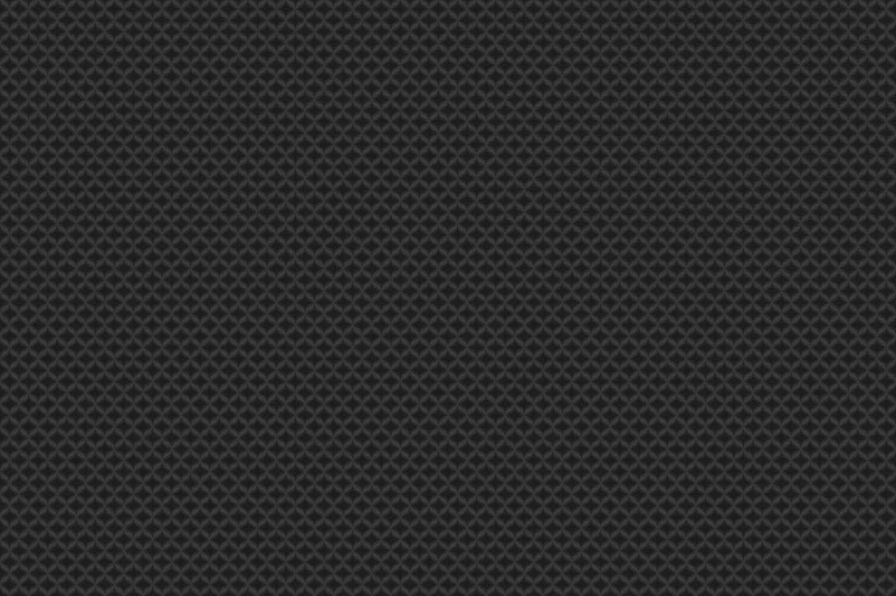
Reproduce this texture procedurally as a Shadertoy shader.

```glsl
// Charcoal fabric with a fine staggered trellis of four-lobed cells.

#define COLUMNS 47.0      // cells across the canvas
#define ROWS 26.4         // cells down the canvas, per staggered row
#define WAVE 0.055        // how strongly the cell sides curve
#define NOTCH 0.045       // thickening of the lines between the lobes
#define LINE_CORE 0.03    // half width of the solid middle of a line
#define LINE_FADE 0.27    // distance at which a line has faded out
#define GRAIN_CELLS 512.0 // grain specks across the canvas
#define GRAIN 0.030       // strength of the grain
#define LINE_COLOR vec3(0.236)
#define FILL_COLOR vec3(0.115)

const float TAU = 6.2831853;

float hash(vec2 p) {
    return fract(sin(dot(p, vec2(127.1, 311.7))) * 43758.5453);
}

// Diagonal axes, bent so that straight grid lines become S-curves
vec2 trellis(vec2 p) {
    vec2 diagonal = vec2(p.x + p.y, p.x - p.y);
    return diagonal - WAVE * sin(TAU * diagonal.yx);
}

void mainImage(out vec4 fragColor, in vec2 fragCoord) {
    vec2 uv = fragCoord / iResolution.xy;
    vec2 grid = trellis(uv * vec2(COLUMNS, ROWS));

    // Distance to each wavy line, notched halfway along the cell sides
    vec2 toLine = abs(fract(grid) - 0.5) - NOTCH * cos(TAU * grid.yx);
    float d = min(toLine.x, toLine.y);

    // Soft raised line over the dark cell
    float pixel = 0.5 * COLUMNS / iResolution.x;
    float fill = smoothstep(-LINE_CORE - pixel, LINE_FADE + pixel, d);
    vec3 color = mix(LINE_COLOR, FILL_COLOR, fill);

    // Fine grain of the weave
    vec2 specks = uv * GRAIN_CELLS * vec2(1.0, iResolution.y / iResolution.x);
    color += GRAIN * (hash(floor(specks)) - 0.5);

    fragColor = vec4(clamp(color, 0.0, 1.0), 1.0);
}
```
